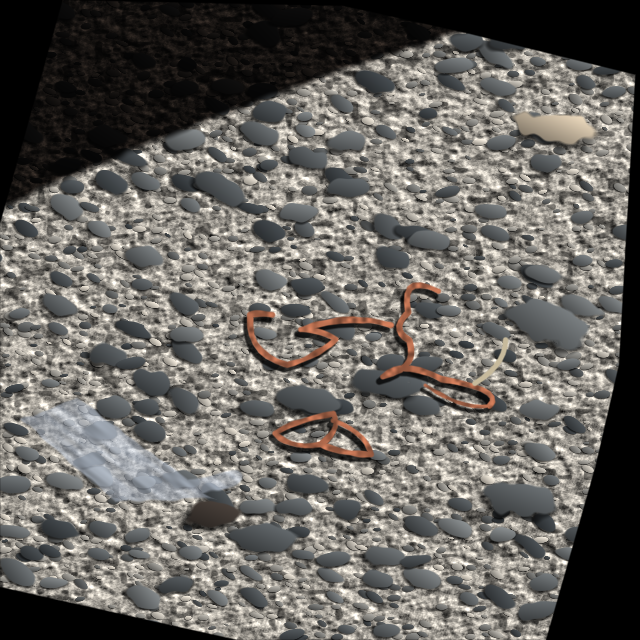
Give the GLSL for this texture, as a Shadertoy shader.

```glsl
// Sunlit pebbled concrete with dried stems, a torn film and a cast shadow.
// Layered noise and hashed ellipse pebbles form the ground; half planes cut the slab.
#define SUN vec2(0.6, 0.8)
#define GROUND vec3(0.67, 0.65, 0.615)
#define SLATE_DARK vec3(0.23, 0.25, 0.265)
#define SLATE_PALE vec3(0.46, 0.475, 0.48)
#define RUST vec3(0.60, 0.36, 0.26)
#define FILM vec3(0.70, 0.74, 0.80)
#define STEM_WIDTH 0.0045
#define RELIEF 1.5

float hash(vec2 p) { return fract(sin(dot(p, vec2(127.1, 311.7))) * 43758.5); }

float noise(vec2 p) {
  vec2 i = floor(p), f = fract(p), e = vec2(1, 0);
  f = f * f * (3.0 - 2.0 * f);
  return mix(mix(hash(i), hash(i + e), f.x), mix(hash(i + e.yx), hash(i + 1.0), f.x), f.y);
}

float fbm(vec2 p) {
  float sum = 0.0;
  for (float amp = 0.5; amp > 0.1; amp *= 0.6) {
    sum += amp * noise(p);
    p = mat2(1.7, 1.1, -1.1, 1.7) * p + 7.3;
  }
  return sum;
}

vec2 turn(vec2 p, float a) { return mat2(cos(a), -sin(a), sin(a), cos(a)) * p; }

// Positive to the right of the line from a to b
float side(vec2 p, vec2 a, vec2 b) {
  vec2 d = normalize(b - a);
  return dot(p - a, vec2(d.y, -d.x));
}

// Distance to a quadratic curve, walked in short segments
float curve(vec2 p, vec2 a, vec2 b, vec2 c) {
  float best = 1.0;
  vec2 last = a;
  for (int i = 1; i < 8; i++) {
    float t = float(i) / 7.0;
    vec2 next = mix(mix(a, b, t), mix(b, c, t), t), d = next - last;
    best = min(best, length(p - last - d * clamp(dot(p - last, d) / dot(d, d), 0.0, 1.0)));
    last = next;
  }
  return best;
}

// Five joined curves
float strand(vec2 p, vec2 k[11]) {
  float d = 1.0;
  for (int i = 0; i < 10; i += 2) d = min(d, curve(p, k[i], k[i + 1], k[i + 2]));
  return d;
}

float stems(vec2 p) {
  if (abs(p.x - 0.58) > 0.24 || abs(p.y - 0.42) > 0.17) return 1.0;
  float loop = strand(p, vec2[11](vec2(.425, .508), vec2(.4, .512), vec2(.391, .508),
    vec2(.385, .447), vec2(.449, .43), vec2(.492, .44), vec2(.525, .47), vec2(.5, .485),
    vec2(.47, .485), vec2(.547, .512), vec2(.61, .492)));
  float upright = strand(p, vec2[11](vec2(.685, .545), vec2(.625, .575), vec2(.638, .512),
    vec2(.61, .485), vec2(.64, .468), vec2(.655, .425), vec2(.598, .411), vec2(.625, .44),
    vec2(.69, .408), vec2(.79, .39), vec2(.765, .366)));
  float knot = strand(p, vec2[11](vec2(.521, .343), vec2(.573, .323), vec2(.58, .29),
    vec2(.535, .29), vec2(.501, .306), vec2(.455, .297), vec2(.43, .323), vec2(.465, .345),
    vec2(.521, .353), vec2(.535, .33), vec2(.501, .306)));
  float hook = curve(p, vec2(.765, .366), vec2(.725, .358), vec2(.665, .398)) + 0.002;
  return min(min(loop, upright), min(knot, hook));
}

// Ellipse pebble with a contact shadow and a sunward face
vec3 stone(vec3 col, vec2 d, vec2 r, vec3 tint, float rough) {
  float e = length(d / r) + rough, s = length((d + SUN * 0.3 * r.y) / r) + rough;
  col *= 0.4 + 0.6 * smoothstep(0.8, 1.15, s);
  return mix(tint * (0.95 + 0.25 * dot(d / r, SUN)), col, smoothstep(0.86, 1.04, e));
}

vec3 scatter(vec3 col, vec2 p, vec2 cells, vec3 pale, float rough) {
  for (int k = 0; k < 9; k++) {
    vec2 id = floor(p * cells) + vec2(k % 3 - 1, k / 3 - 1);
    float h = hash(id + 3.7), g = hash(id + 9.1), w = mix(0.2, 0.52, hash(id + 5.3)) / cells.x;
    vec2 d = turn(p - (id + 0.2 + 0.6 * vec2(h, g)) / cells, 0.25 - 0.9 * g);
    if (hash(id + cells) < 0.45)
      col = stone(col, d, w * vec2(1, 0.36 + 0.25 * h), mix(SLATE_DARK, pale, hash(id + 1.9)), rough);
  }
  return col;
}

void mainImage(out vec4 fragColor, in vec2 fragCoord) {
  vec2 p = fragCoord / iResolution.xy, q = p * vec2(62, 85);
  float px = 1.0 / iResolution.y, fine = noise(p * 230.0), rough = noise(p * 55.0) * 0.5 - 0.25;
  // Rough ground, embossed by the sun, with grit and pebbles
  float height = fbm(q), slope = height - fbm(q + SUN * 0.45), film = 1.0, slab = 1.0;
  vec3 col = GROUND * (0.6 + 0.45 * height + RELIEF * slope + 0.24 * fine);
  col *= 0.55 + 0.45 * smoothstep(0.16, 0.36, noise(q * 1.25 + 31.0));
  col = scatter(col, p, vec2(43, 66), vec3(.84, .81, .76), rough);
  col = scatter(col, p, vec2(16, 26), SLATE_PALE, rough);
  // Largest stones: centre, half width, tilt
  vec4 big[9] = vec4[9](vec4(.547, .706, .034, 0), vec4(.671, .625, .036, -.1),
    vec4(.853, .495, .07, -.35), vec4(.345, .706, .043, -.45), vec4(.853, .57, .03, -.2),
    vec4(.482, .375, .05, -.1), vec4(.602, .4, .053, -.1), vec4(.814, .219, .06, -.1),
    vec4(.41, .16, .05, -.1));
  for (int i = 0; i < 9; i++) {
    vec3 tint = mix(SLATE_DARK, SLATE_PALE, 0.2 + 0.6 * hash(vec2(i, 4)));
    col = stone(col, turn(p - big[i].xy, big[i].w), big[i].z * vec2(1, 0.43), tint, rough);
  }
  col = stone(col, turn(p - vec2(.872, .8), -.15), vec2(.065, .024), vec3(.76, .7, .61), rough);
  col = stone(col, p - vec2(.335, .197), vec2(.042, .023), vec3(.25, .22, .2), rough);
  // Torn film with streaks and a thin tail
  vec2 sheet[4] = vec2[4](vec2(.033, .345), vec2(.12, .38), vec2(.33, .222), vec2(.18, .215));
  for (int i = 0; i < 4; i++) film = min(film, side(p, sheet[i], sheet[(i + 1) % 4]));
  film = max(film, 0.013 - curve(p, vec2(.27, .235), vec2(.31, .235), vec2(.365, .255)));
  vec3 sheen = FILM * (0.74 + 0.45 * noise(turn(p, -0.64) * vec2(22, 130)));
  col = mix(col, sheen, 0.6 * smoothstep(-0.002, 0.003, film + 0.012 * rough));
  // Stems over their offset shadow
  col *= 0.22 + 0.78 * smoothstep(0.003, 0.007, stems(p + SUN * 0.009));
  vec3 bark = RUST * (0.75 + 0.7 * noise(p * 130.0));
  col = mix(bark, col, smoothstep(-px, px, stems(p) + 0.005 * rough - STEM_WIDTH));
  float straw = curve(p, vec2(.79, .469), vec2(.79, .43), vec2(.742, .401));
  col = mix(vec3(.78, .73, .61), col, smoothstep(-px, px, straw - 0.004));
  // Cast shadow over the upper left
  float shade = p.y - 0.674 - 0.445 * p.x + 0.09 * p.x * p.x + 0.012 * rough;
  col = mix(col, col * col * vec3(.16, .14, .135) + 0.012, smoothstep(-0.006, 0.01, shade));
  // Slab outline
  vec2 ring[10] = vec2[10](vec2(0, .65), vec2(.098, 1), vec2(.56, .99), vec2(.73, .948),
    vec2(.993, .89), vec2(.967, .43), vec2(.93, .27), vec2(.853, 0), vec2(.371, 0), vec2(0, .083));
  for (int i = 0; i < 10; i++) slab = min(slab, side(p, ring[i], ring[(i + 1) % 10]));
  fragColor = vec4(clamp(col, 0.0, 1.0) * smoothstep(-px, px, slab), 1);
}
```
